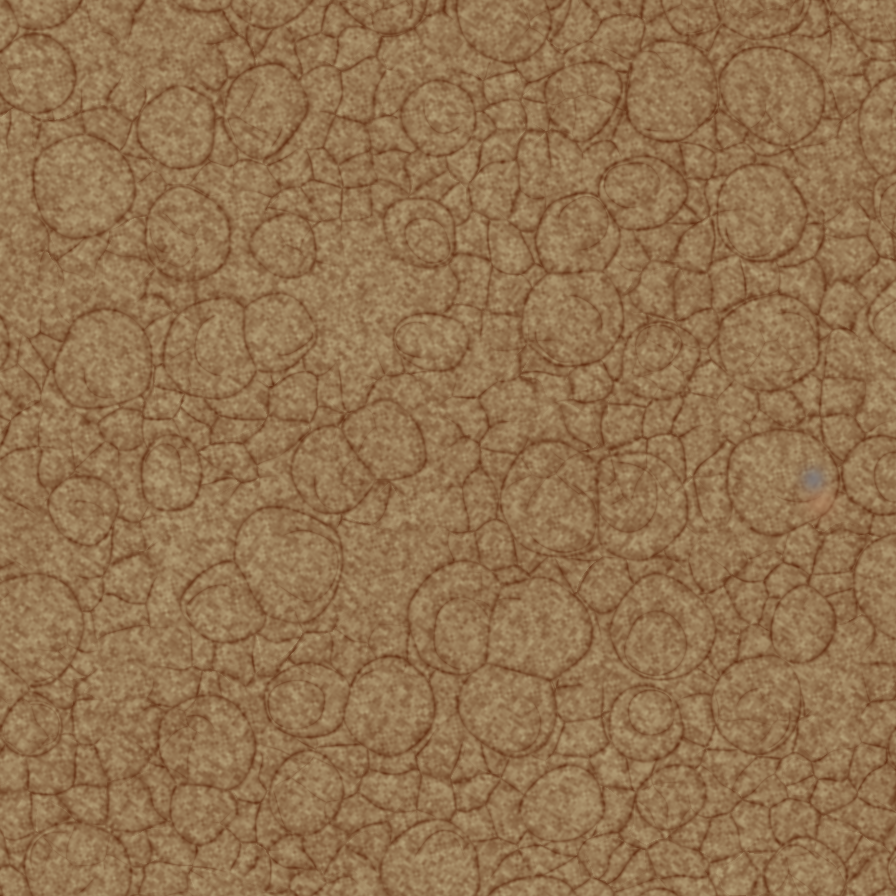
Write a three.js fragment shader that draws this texture.

```glsl
varying vec2 vUv;

vec2 hash2(vec2 p) {
  vec3 q = fract(p.xyx * vec3(0.1031, 0.1030, 0.0973));
  q += dot(q, q.yzx + 33.33);
  return fract((q.xx + q.yz) * q.zy);
}

float noise(vec2 p) {
  vec2 cell = floor(p), f = fract(p);
  f = f * f * (3.0 - 2.0 * f);
  float low = mix(hash2(cell).x, hash2(cell + vec2(1.0, 0.0)).x, f.x);
  float high = mix(hash2(cell + vec2(0.0, 1.0)).x, hash2(cell + 1.0).x, f.x);
  return mix(low, high, f.y);
}

vec2 wobble(vec2 p) {
  return vec2(noise(p), noise(p + 47.3)) - 0.5;
}

// Distance to the nearest border between small pebbles
float pebbleEdge(vec2 p) {
  p = (p + 0.03 * wobble(p * 9.0) + 0.014 * wobble(p * 38.0)) * 24.0;
  vec2 cell = floor(p), near = vec2(9.0), second = vec2(9.0);
  for (int y = -1; y <= 1; y++) {
    for (int x = -1; x <= 1; x++) {
      vec2 id = cell + vec2(x, y);
      vec2 v = id + 0.1 + 0.8 * hash2(id) - p;
      if (dot(v, v) < dot(near, near)) {
        second = near;
        near = v;
      } else if (dot(v, v) < dot(second, second)) {
        second = v;
      }
    }
  }
  float gap = dot(second, second) - dot(near, near);
  return 0.5 * gap / max(length(second - near), 0.05) / 24.0;
}

// Distance to the nearest crease, with round domes lying over the pebbles
float creaseDistance(vec2 uv) {
  vec2 p = uv + 0.016 * wobble(uv * 13.0) + 0.006 * wobble(uv * 34.0);
  vec2 cell = floor(p * 7.4), toCentre = vec2(0.0), seed = vec2(0.0);
  float dome = 9.0, nextDome = 9.0, radius = 0.0;
  for (int y = -1; y <= 1; y++) {
    for (int x = -1; x <= 1; x++) {
      vec2 id = cell + vec2(x, y), rnd = hash2(id + 91.0);
      vec2 v = (id + 0.15 + 0.7 * hash2(id + 13.0)) / 7.4 - p;
      float r = mix(0.036, 0.064, rnd.x);
      float d = length(v) - r;
      if (d < dome) {
        nextDome = dome;
        dome = d;
        toCentre = v;
        radius = r;
        seed = rnd;
      } else {
        nextDome = min(nextDome, d);
      }
    }
  }
  float fade = noise(uv * 15.0 + 7.0);
  float pebbles = pebbleEdge(uv);
  if (dome > 0.0) return min(dome, pebbles + 0.005 * smoothstep(0.5, 0.8, fade));

  // Domes carry broken inner arcs and faint wrinkles
  float rim = min(-dome, 0.5 * (nextDome - dome));
  float angle = 6.2832 * seed.y;
  vec2 shift = 0.3 * radius * vec2(cos(angle), sin(angle));
  float arc = abs(length(toCentre + shift) - 0.62 * radius);
  arc += 0.001 + 0.02 * smoothstep(0.35, 0.6, noise(uv * 18.0 + 71.0));
  float wrinkle = pebbles + 0.002 + 0.016 * smoothstep(0.3, 0.6, fade);
  return min(rim, min(arc, wrinkle));
}

float bulge(float crease) {
  return 1.0 - exp(-crease / 0.006);
}

void main() {
  float crease = creaseDistance(vUv);
  float height = bulge(crease);
  float relief = height - bulge(creaseDistance(vUv + vec2(-0.0025, 0.003)));
  float line = exp(-pow(crease / 0.0023, 2.0));

  // Fine slanted grain and broad mottling
  vec2 slanted = mat2(0.83, 0.56, -0.56, 0.83) * vUv;
  float grain = noise(slanted * vec2(150.0, 190.0)) + noise(slanted.yx * 285.0 + 19.0) - 1.0;
  float mottle = noise(vUv * 6.0 + 3.0) + noise(vUv * 45.0) - 1.0;

  float tone = 0.57 + 0.38 * (height - 0.7) - 0.42 * line;
  tone += 0.3 * relief + 0.75 * grain + 0.14 * mottle;
  vec3 color = mix(vec3(0.51, 0.36, 0.23), vec3(0.65, 0.55, 0.40), tone);

  // Small blemish: grey-blue spot with a warm smear below
  vec2 spot = vUv - vec2(0.908, 0.465);
  color = mix(color, vec3(0.70, 0.50, 0.36), 0.6 * exp(-dot(spot + vec2(-0.008, 0.025), spot + vec2(-0.008, 0.025)) / 0.0003));
  color = mix(color, vec3(0.48, 0.46, 0.47), 0.85 * exp(-dot(spot, spot) / 0.00016));

  gl_FragColor = vec4(color, 1.0);
}
```
